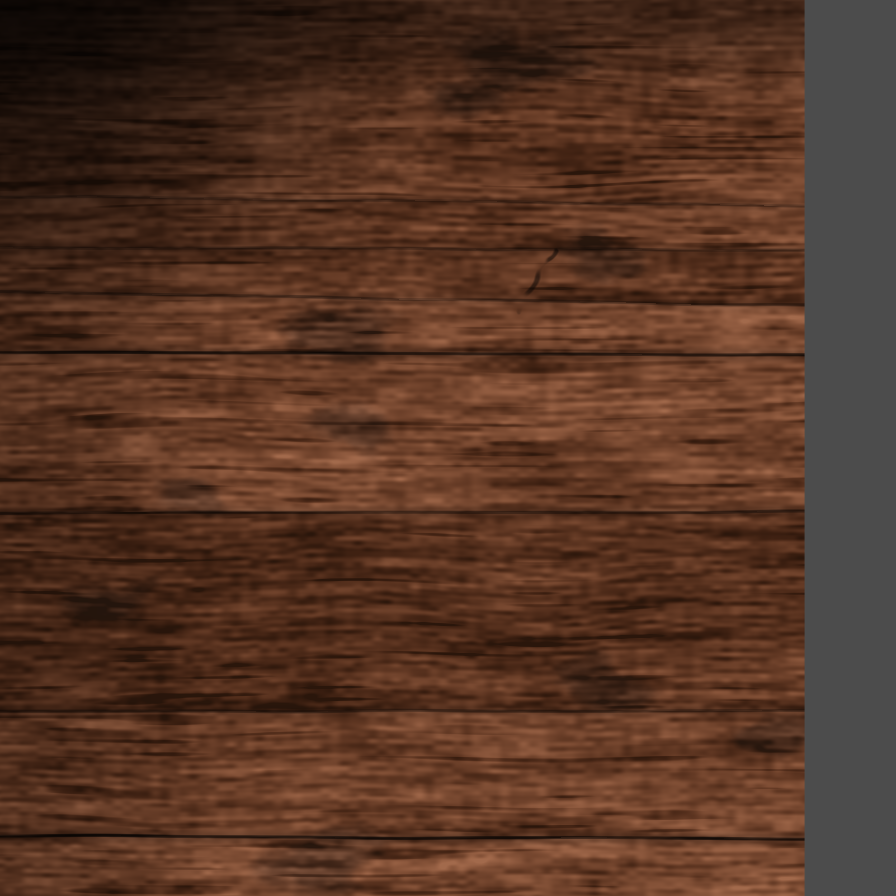
Reproduce this texture procedurally as a three.js fragment shader.

```glsl
// Weathered brown wooden planks with fine horizontal grain, beside a plain grey strip.
#define WOOD_EDGE 0.898
#define STRIP_GREY vec3(0.30)
#define WOOD_DARK vec3(0.165, 0.088, 0.045)
#define WOOD_LIGHT vec3(0.575, 0.365, 0.255)
#define GRAIN_FINE 0.48
#define GRAIN_BROAD 0.36
#define MOTTLE 0.30
#define CLOUDS 0.42
#define KNOTS 10
#define KNOT_DEPTH 0.28
#define CORNER_SHADE 0.26

varying vec2 vUv;

float hash(vec2 p) {
  return fract(sin(dot(p, vec2(127.1, 311.7))) * 43758.5453);
}

float noise(vec2 p) {
  vec2 cell = floor(p), f = fract(p);
  f = f * f * (3.0 - 2.0 * f);
  return mix(mix(hash(cell), hash(cell + vec2(1.0, 0.0)), f.x),
             mix(hash(cell + vec2(0.0, 1.0)), hash(cell + 1.0), f.x), f.y);
}

float fbm(vec2 p) {
  float sum = 0.0, amp = 0.5;
  for (int i = 0; i < 4; i++) {
    sum += amp * noise(p);
    p = p * 2.03 + 17.3;
    amp *= 0.5;
  }
  return sum / 0.9375;
}

// Starts a plank of a new tone above a seam and darkens the gap between them.
void addPlank(inout float tone, inout float gap, inout float id,
              vec2 p, float height, float tilt, float newTone, float depth) {
  float d = p.y - height - tilt * p.x - 0.0025 * (noise(vec2(p.x * 9.0, height * 90.0)) - 0.5);
  float above = smoothstep(-0.0015, 0.0015, d);
  tone = mix(tone, newTone, above);
  id += step(0.0, d);
  float wear = 0.6 + 0.4 * noise(vec2(p.x * 14.0, height * 50.0));
  gap = max(gap, depth * wear * (1.0 - smoothstep(0.0006, 0.0032, abs(d))));
  gap = max(gap, 0.22 * depth * (1.0 - smoothstep(0.0, 0.012, abs(d))));
}

// Soft dark smudges, flattened along the grain.
float knots(vec2 p) {
  float dark = 0.0;
  for (int i = 0; i < KNOTS; i++) {
    float k = float(i);
    vec2 center = vec2(hash(vec2(k, 3.1)) * WOOD_EDGE, (k + hash(vec2(k, 7.7))) / float(KNOTS));
    vec2 size = mix(vec2(0.035, 0.02), vec2(0.085, 0.042), hash(vec2(k, 5.3)));
    vec2 q = p - center;
    q.y += q.x * 0.4 * (hash(vec2(k, 9.2)) - 0.5);
    float r = length(q / size) + 1.3 * (fbm(p * vec2(24.0, 40.0) + k) - 0.5);
    dark = max(dark, 1.0 - smoothstep(0.35, 1.15, r));
  }
  return dark;
}

// A short slanted crack, broken up by noise.
float crack(vec2 p) {
  vec2 a = vec2(0.577, 0.652), along = vec2(0.043, 0.068);
  float t = clamp(dot(p - a, along) / dot(along, along), 0.0, 1.0);
  float d = length(p - a - along * t + vec2(0.012 * (noise(p * 60.0) - 0.5), 0.0));
  return (1.0 - smoothstep(0.001, 0.004, d)) * smoothstep(0.25, 0.6, noise(p * 45.0 + 4.0));
}

float grain(vec2 p, float id) {
  vec2 g = p + vec2(id * 3.7, 0.010 * noise(p * vec2(5.0, 9.0) + id));
  float tone = GRAIN_FINE * (noise(g * vec2(24.0, 210.0)) - 0.5);
  tone += GRAIN_BROAD * (noise(g * vec2(6.0, 75.0) + 31.0) - 0.5);
  tone += MOTTLE * (noise(g * vec2(95.0, 170.0) + 57.0) - 0.5);
  tone += CLOUDS * (fbm(g * vec2(7.0, 13.0) + 11.0) - 0.5);
  // Sparse thin pores
  float pores = smoothstep(0.76, 0.95, noise(g * vec2(9.0, 150.0) + 83.0));
  return tone - 0.36 * pores;
}

float shade(vec2 p) {
  float corner = length((p - vec2(0.0, 1.0)) * vec2(1.4, 1.9));
  float light = mix(CORNER_SHADE, 1.0, smoothstep(0.0, 0.85, corner));
  light *= mix(0.62, 1.0, smoothstep(0.0, 0.14, 1.0 - p.y));
  return light * mix(0.85, 1.0, smoothstep(0.0, 0.3, p.x));
}

vec3 wood(vec2 p) {
  // Planks from bottom to top
  float tone = 0.66, gap = 0.0, id = 0.0;
  addPlank(tone, gap, id, p, 0.067, -0.004, 0.63, 0.95);
  addPlank(tone, gap, id, p, 0.206, 0.001, 0.40, 0.55);
  addPlank(tone, gap, id, p, 0.427, 0.002, 0.63, 0.65);
  addPlank(tone, gap, id, p, 0.607, -0.004, 0.71, 0.85);
  addPlank(tone, gap, id, p, 0.674, -0.017, 0.52, 0.50);
  addPlank(tone, gap, id, p, 0.724, -0.004, 0.53, 0.45);
  addPlank(tone, gap, id, p, 0.781, -0.012, 0.54, 0.40);

  float smudge = knots(p);
  tone += 0.16 * (p.x - 0.4) + grain(p, id) - KNOT_DEPTH * smudge;
  tone = clamp(tone, 0.0, 1.15);
  vec3 color = mix(WOOD_DARK, WOOD_LIGHT, pow(vec3(tone), vec3(1.0, 1.17, 1.28)));
  color = mix(color, vec3(dot(color, vec3(0.4, 0.4, 0.2))), 0.15 * smudge);
  return color * shade(p) * (1.0 - gap) * (1.0 - 0.5 * crack(p));
}

void main() {
  float strip = smoothstep(WOOD_EDGE - 0.001, WOOD_EDGE + 0.001, vUv.x);
  gl_FragColor = vec4(mix(wood(vUv), STRIP_GREY, strip), 1.0);
}
```
